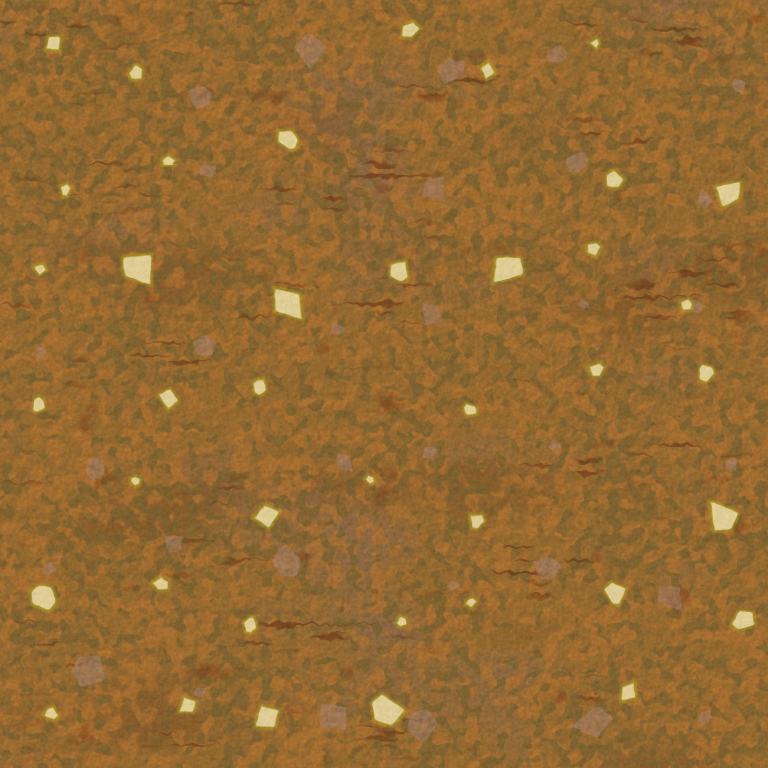
Give the GLSL for this texture, as a three.js fragment shader.

```glsl
#define MOTTLE_SCALE 62.0
#define MOTTLE_CONTRAST 0.72
#define GRAIN_STRENGTH 0.085
#define RELIEF_STRENGTH 0.13
#define STREAK_STRENGTH 0.6
#define CHIP_CELLS 7.0
#define CHIP_DENSITY 0.82
#define PEBBLE_CELLS 6.0
#define PEBBLE_DENSITY 0.88
#define PEBBLE_OPACITY 0.6
#define HALO_WIDTH 0.0065
#define EDGE 0.0013

varying vec2 vUv;

const vec3 OCHRE  = vec3(0.580, 0.412, 0.188);
const vec3 ORANGE = vec3(0.672, 0.438, 0.190);
const vec3 OLIVE  = vec3(0.465, 0.375, 0.185);
const vec3 MAUVE  = vec3(0.530, 0.400, 0.290);
const vec3 UMBER  = vec3(0.470, 0.310, 0.150);
const vec3 RUST   = vec3(0.480, 0.235, 0.100);
const vec3 PEBBLE = vec3(0.640, 0.490, 0.400);
const vec3 HALO   = vec3(0.660, 0.570, 0.140);
const vec3 CREAM  = vec3(0.870, 0.800, 0.580);

vec3 hash3(vec2 p) {
  vec3 q = fract(vec3(p.xyx) * vec3(0.1031, 0.1030, 0.0973));
  q += dot(q, q.yxz + 33.33);
  return fract((q.xxy + q.yzz) * q.zyx);
}

vec2 gradient(vec2 cell) {
  float a = 6.2832 * hash3(cell + 71.0).x;
  return vec2(cos(a), sin(a));
}

float noise(vec2 p) {
  vec2 i = floor(p), f = fract(p);
  vec2 u = f * f * f * (f * (f * 6.0 - 15.0) + 10.0);
  vec2 e = vec2(0.0, 1.0);
  float low = mix(dot(gradient(i), f), dot(gradient(i + e.yx), f - e.yx), u.x);
  float high = mix(dot(gradient(i + e), f - e), dot(gradient(i + e.yy), f - e.yy), u.x);
  return mix(low, high, u.y);
}

float fbm(vec2 p) {
  float sum = 0.0, amp = 1.0;
  for (int i = 0; i < 3; i++) {
    sum += amp * noise(p);
    p = p * 2.03 + 17.3;
    amp *= 0.5;
  }
  return sum;
}

// Approximate distance to a rounded random polygon, one per occupied cell
float scatter(vec2 uv, float cells, float density, float minR, float maxR, float seed) {
  vec2 cell = floor(uv * cells);
  vec3 place = hash3(cell + seed);
  vec3 form = hash3(cell + seed + 37.0);
  if (place.z > density) return 1.0;
  vec2 p = (fract(uv * cells) - mix(vec2(0.22), vec2(0.78), place.xy)) / cells;
  float radius = mix(minR, maxR, pow(form.x, 1.4));
  float turn = 6.2832 * form.y;
  float sides = 4.0 + floor(form.z * 2.5);
  float sum = 0.0;
  for (int k = 0; k < 6; k++) {
    if (float(k) >= sides) break;
    vec3 jitter = hash3(cell + seed + 53.0 + 11.0 * float(k));
    float a = turn + 6.2832 * (float(k) + 0.4 * (jitter.x - 0.5)) / sides;
    float reach = radius * mix(0.7, 1.15, jitter.y);
    sum += pow(max(dot(p, vec2(cos(a), sin(a))) / reach, 0.0), 12.0);
  }
  return (pow(sum, 1.0 / 12.0) - 1.0) * radius;
}

// Lumpy height whose slope shades the surface
float relief(vec2 p) {
  return noise(p * 75.0) + 0.6 * noise(p * 140.0 + 9.0);
}

void main() {
  vec2 uv = vUv;
  vec2 warp = vec2(noise(uv * 90.0), noise(uv * 90.0 + 40.0));
  vec2 warped = uv + 0.006 * warp;

  // Broad tints
  vec3 color = OCHRE;
  color = mix(color, MAUVE, 0.6 * smoothstep(0.1, 0.6, fbm(uv * vec2(3.2, 4.6) + 5.0)));
  color = mix(color, UMBER, 0.5 * smoothstep(0.12, 0.65, fbm(uv * vec2(3.0, 7.0) + 31.0)));

  // Small flakes of orange and olive
  float orange = noise(warped * MOTTLE_SCALE * 0.8 + 12.0) + 0.35 * noise(uv * 9.0 + 3.0);
  float olive = noise(warped * MOTTLE_SCALE + 57.0) + 0.35 * noise(uv * 8.0 + 23.0);
  color = mix(color, ORANGE, MOTTLE_CONTRAST * smoothstep(-0.06, 0.22, orange));
  color = mix(color, OLIVE, MOTTLE_CONTRAST * smoothstep(0.06, 0.24, olive));

  // Rust blotches and thin level streaks
  float blotch = noise(warped * vec2(13.0, 20.0) + 80.0) + 0.2 * noise(uv * 60.0);
  color = mix(color, RUST, 0.5 * smoothstep(0.4, 0.6, blotch));
  float streak = smoothstep(0.22, 0.46, noise(warped * vec2(15.0, 120.0) + 64.0));
  streak *= smoothstep(0.08, 0.35, noise(uv * vec2(5.0, 14.0) + 91.0));
  color = mix(color, RUST * 0.85, STREAK_STRENGTH * streak);

  // Translucent pebbles
  float pebble = scatter(uv + 0.0025 * warp, PEBBLE_CELLS, PEBBLE_DENSITY, 0.006, 0.021, 211.0);
  float cover = 1.0 - smoothstep(-EDGE, EDGE, pebble);
  color = mix(color, PEBBLE, cover * (PEBBLE_OPACITY + 0.3 * noise(uv * 110.0)));

  // Cream chips with a yellow halo
  float chip = scatter(uv + 0.0012 * warp, CHIP_CELLS, CHIP_DENSITY, 0.0045, 0.018, 127.0);
  float halo = 1.0 - smoothstep(0.0, HALO_WIDTH, chip);
  float solid = 1.0 - smoothstep(-EDGE, EDGE, chip);
  color = mix(color, HALO, 0.85 * halo);
  color = mix(color, CREAM, solid);

  // Relief and fine grain
  float slope = relief(uv) - relief(uv + vec2(-0.0015, 0.002));
  float grain = noise(uv * 235.0) + 0.6 * noise(uv * 390.0 + 7.0);
  color *= 1.0 + (RELIEF_STRENGTH * slope + GRAIN_STRENGTH * grain) * (1.0 - 0.6 * solid);
  gl_FragColor = vec4(color, 1.0);
}
```
